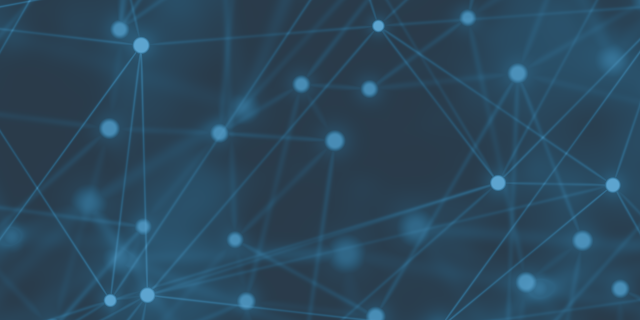
Reproduce this background procedurally as a Shadertoy shader.

```glsl
// Glowing network of nodes and thin links in three depths of focus over dark blue haze
#define SHARP_CELL 0.56
#define MID_CELL 0.37
#define FAR_CELL 0.43
#define NODE_SHARE 0.86
#define JITTER 0.90
#define HAZE_GAIN 0.26
#define HAZE_SCALE 2.4
#define BASE_COLOR vec3(0.163, 0.232, 0.292)

// Half of the neighbour directions, so that each link is drawn once
const vec2 LINKS[6] = vec2[6](vec2(1, 0), vec2(0, 1), vec2(1, 1),
                              vec2(1, -1), vec2(2, 1), vec2(1, 2));

float hash(vec2 p) {
    vec3 q = fract(p.xyx * 0.1031);
    q += dot(q, q.yzx + 33.33);
    return fract((q.x + q.y) * q.z);
}

float valueNoise(vec2 p) {
    vec2 i = floor(p), f = fract(p);
    f = f * f * (3.0 - 2.0 * f);
    return mix(mix(hash(i), hash(i + vec2(1, 0)), f.x),
               mix(hash(i + vec2(0, 1)), hash(i + vec2(1, 1)), f.x), f.y);
}

float fbm(vec2 p) {
    float sum = 0.0, gain = 0.55;
    for (int i = 0; i < 3; i++) {
        sum += gain * valueNoise(p);
        p = mat2(0.8, 0.6, -0.6, 0.8) * p * 2.0 + 7.1;
        gain *= 0.5;
    }
    return sum;
}

vec2 rotate(vec2 p, float angle) {
    float c = cos(angle), s = sin(angle);
    return vec2(c * p.x - s * p.y, s * p.x + c * p.y);
}

vec2 nodeAt(vec2 cell, float seed) {
    vec2 h = vec2(hash(cell + seed), hash(cell.yx + seed + 51.7));
    return cell + 0.5 + JITTER * (h - 0.5);
}

bool hasNode(vec2 cell, float seed) {
    return hash(cell + seed + 113.3) < NODE_SHARE;
}

// Distance to the segment in x, place along it from 0 to 1 in y
vec2 segment(vec2 p, vec2 a, vec2 b) {
    vec2 ab = b - a, ap = p - a;
    float t = clamp(dot(ap, ab) / dot(ab, ab), 0.0, 1.0);
    return vec2(length(ap - ab * t), t);
}

// shape: node radius, node softness, link width; light: node, link, link chance
float network(vec2 p, float cellSize, float seed, vec3 shape, vec3 light) {
    vec2 q = p / cellSize, home = floor(q);
    float lines = 0.0, nodes = 0.0;
    for (int y = -2; y <= 1; y++)
    for (int x = -2; x <= 1; x++) {
        vec2 cell = home + vec2(x, y);
        if (!hasNode(cell, seed)) continue;
        vec2 a = nodeAt(cell, seed);

        // Node disc with a faint halo
        float d = length(q - a) * cellSize;
        float radius = shape.x * mix(0.8, 1.15, hash(cell + seed + 71.9));
        float disc = 1.0 - smoothstep(radius - shape.y, radius + shape.y, d);
        float halo = 0.28 * exp(-d * d / (3.5 * radius * radius));
        nodes = max(nodes, light.x * max(disc, halo));

        // Links to neighbouring nodes, brighter towards their ends
        for (int k = 0; k < 6; k++) {
            vec2 other = cell + LINKS[k];
            float h = hash(cell + 17.0 * LINKS[k] + seed + 29.3) / light.z;
            if (h > 1.0 || !hasNode(other, seed)) continue;
            vec2 s = segment(q, a, nodeAt(other, seed));
            float e = s.x * cellSize, w = shape.z * mix(0.75, 1.3, h);
            float taper = mix(0.7, 1.15, abs(2.0 * s.y - 1.0));
            lines += light.y * taper * mix(1.0, 0.35, h) * exp(-e * e / (w * w));
        }
    }
    return max(min(lines, 2.0 * light.y), nodes);
}

float screenBlend(float a, float b) {
    return 1.0 - (1.0 - a) * (1.0 - b);
}

// Dark slate through steel blue to light sky blue
vec3 ramp(float v) {
    return BASE_COLOR + v * vec3(-0.06, 0.34, 0.52) + v * v * vec3(0.26, 0.07, 0.0);
}

void mainImage(out vec4 fragColor, in vec2 fragCoord) {
    vec2 p = fragCoord / iResolution.y;

    // Haze
    float glow = HAZE_GAIN * smoothstep(0.43, 0.88, fbm(p * HAZE_SCALE + 3.7));

    // Far, middle and focused networks
    float far = network(rotate(p, 0.55) + 4.3, FAR_CELL, 5.0,
                        vec3(0.042, 0.036, 0.028), vec3(0.46, 0.17, 0.34));
    float mid = network(rotate(p, -0.35) + 6.1, MID_CELL, 23.0,
                        vec3(0.027, 0.012, 0.010), vec3(0.80, 0.22, 0.36));
    float sharp = network(rotate(p, 0.18) + 2.4, SHARP_CELL, 41.0,
                          vec3(0.023, 0.006, 0.0046), vec3(1.0, 0.42, 0.80));

    glow = screenBlend(screenBlend(glow, far), screenBlend(mid, sharp));
    fragColor = vec4(ramp(clamp(glow, 0.0, 1.0)), 1.0);
}
```
